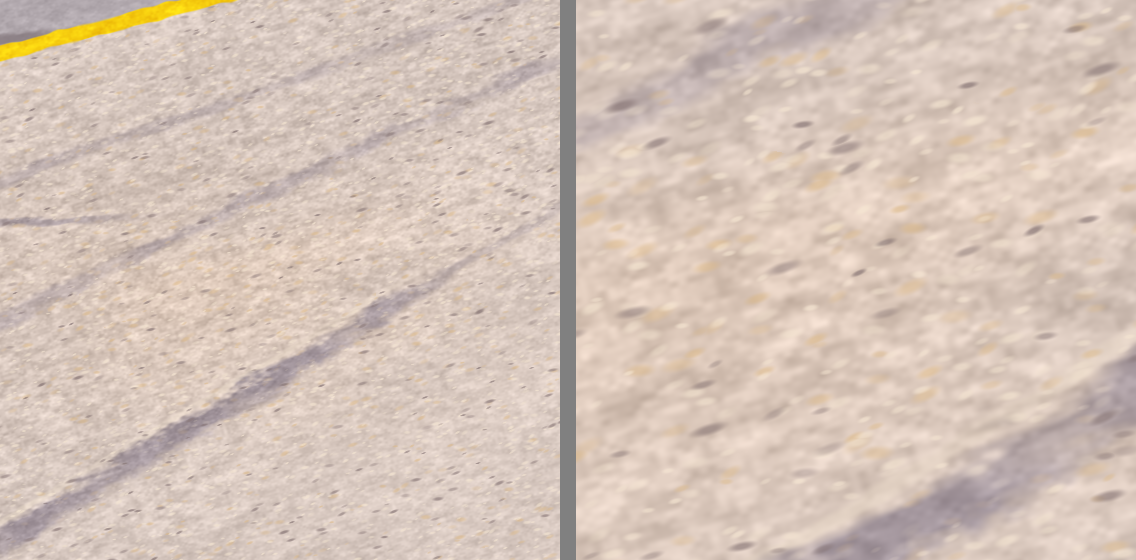
Left: the whole. Right: its middle third, enlarged.
Give the GLSL for this texture, as a WebGL 1 fragment shader.

```glsl
precision highp float;
// Sunlit gritty road with diagonal tyre tracks and a yellow edge line in one corner.
uniform vec2 u_resolution;

const vec3 ROAD = vec3(0.840, 0.780, 0.748);
const vec3 TRACK = vec3(0.615, 0.565, 0.600);
const vec3 FAR_LANE = vec3(0.700, 0.665, 0.685);
const vec3 SHADOW = vec3(0.500, 0.450, 0.470);
const vec3 PAINT = vec3(0.970, 0.815, 0.060);
const vec3 CREAM = vec3(0.970, 0.910, 0.830);
const vec3 OCHRE = vec3(0.860, 0.720, 0.520);
const vec3 PIT = vec3(0.520, 0.450, 0.450);
const float GRAIN_TILT = 0.30;       // direction of the grit, in radians
const float GRAIN_CONTRAST = 0.105;
const float PAINT_HALF = 0.0135;     // half height of the yellow line

float hash(vec2 p) {
  vec3 q = fract(vec3(p.xyx) * 0.1031);
  q += dot(q, q.yzx + 33.33);
  return fract((q.x + q.y) * q.z);
}

float noise(vec2 p) {
  vec2 i = floor(p), f = fract(p);
  f = f * f * (3.0 - 2.0 * f);
  return mix(mix(hash(i), hash(i + vec2(1.0, 0.0)), f.x),
             mix(hash(i + vec2(0.0, 1.0)), hash(i + 1.0), f.x), f.y);
}

vec2 rotate(vec2 p, float a) {
  return vec2(cos(a) * p.x + sin(a) * p.y, cos(a) * p.y - sin(a) * p.x);
}

// Soft scattered chips of varied size and tilt; share is the part of cells filled.
float chips(vec2 p, float share, float seed) {
  vec2 cell = floor(p);
  float cover = 0.0;
  for (int j = -1; j <= 1; j++) {
    for (int i = -1; i <= 1; i++) {
      vec2 id = cell + vec2(float(i), float(j)) + seed;
      vec2 centre = id - seed + vec2(hash(id + 3.1), hash(id + 17.7));
      vec2 d = rotate(p - centre, (hash(id + 29.3) - 0.5) * 1.3);
      float size = mix(0.25, 0.60, hash(id + 41.9));
      float chip = 1.0 - smoothstep(0.25, 1.0, length(d * vec2(0.75, 1.15)) / size);
      cover = max(cover, chip * step(hash(id + 53.3), share) * mix(0.4, 1.0, hash(id + 67.1)));
    }
  }
  return cover;
}

// Soft band around a height offset, with ragged edges.
float band(float offset, float halfWidth, float ragged) {
  float d = abs(offset + ragged * halfWidth);
  return 1.0 - smoothstep(0.35, 1.35, d / halfWidth);
}

void main() {
  vec2 uv = gl_FragCoord.xy / u_resolution;
  vec2 g = rotate(uv, GRAIN_TILT) + 2.0;
  float smoothSide = smoothstep(-0.15, 0.35, uv.x * 0.62 - uv.y + 0.05);
  float patches = noise(g * vec2(5.0, 11.0));

  // Grit: three stretched layers, rounder at the near side
  float coarse = noise(g * vec2(34.0, 85.0)) - 0.5;
  float medium = noise(g * vec2(80.0, 170.0) + 7.0) - 0.5;
  float fine = noise(g * vec2(190.0, 270.0) + 19.0) - 0.5;
  float grit = coarse * 0.8 + medium + fine * 0.7;
  vec3 color = ROAD + GRAIN_CONTRAST * grit * mix(1.0, 0.75, smoothSide);
  color += (patches - 0.5) * 0.035 + 0.012 * smoothSide;

  // Warm dusty zone in the middle left
  float dust = exp(-dot((uv - vec2(0.38, 0.49)) * vec2(2.0, 4.2), (uv - vec2(0.38, 0.49)) * vec2(2.0, 4.2)));
  color += vec3(0.012, -0.003, -0.022) * dust * (0.5 + patches);

  // Tyre tracks, as heights over the canvas width
  float ragged = (noise(g * vec2(18.0, 60.0)) - 0.5) * 1.1 + medium * 0.5;
  float wear = 0.55 + 0.8 * noise(g * vec2(14.0, 30.0) + 5.0);
  float upper = uv.y - (0.675 + 0.350 * uv.x);
  float middle = uv.y - (0.425 + 0.500 * uv.x - 0.030 * uv.x * uv.x);
  float lower = uv.y - (0.030 + 0.600 * uv.x);
  float side = uv.y - (0.603 + 0.150 * uv.x * uv.x);
  float fade = 1.0 - smoothstep(0.58, 0.86, uv.x);
  float marks = band(upper, 0.011, ragged) * 0.36;
  marks = max(marks, band(middle, 0.015, ragged) * 0.46);
  marks = max(marks, band(lower, mix(0.010, 0.027, fade), ragged) * mix(0.30, 0.85, fade));
  marks = max(marks, band(side, 0.007, ragged) * 0.55 * (1.0 - smoothstep(0.08, 0.36, uv.x)));
  color = mix(color, TRACK + 0.09 * grit, clamp(marks * wear, 0.0, 0.9));

  // Pale ridge pushed up beside the strongest track
  float ridge = band(lower - 0.036, 0.006, ragged) * fade;
  color = mix(color, CREAM, ridge * 0.32 * wear);

  // Stones and pits
  vec2 c = g * vec2(72.0, 125.0);
  float calm = 1.0 - 0.65 * clamp(marks * 1.5, 0.0, 1.0);
  color = mix(color, OCHRE, chips(c * 0.8, 0.09 + 0.10 * dust, 11.0) * 0.55 * calm);
  color = mix(color, CREAM, chips(c, 0.24, 83.0) * 0.65 * calm);
  color = mix(color, PIT, chips(c * vec2(0.75, 0.95), 0.055, 151.0) * 0.70);

  // Far lane, its dark seam and the yellow edge line
  float edge = uv.y - (0.904 + 0.260 * uv.x);
  float wobble = (noise(g * vec2(45.0, 80.0)) - 0.5) * 0.006;
  color = mix(color, FAR_LANE + 0.06 * grit, smoothstep(-0.002, 0.003, edge));
  float seam = band(uv.y - 0.931 - 0.10 * uv.x, 0.010, ragged);
  color = mix(color, SHADOW, seam * 0.7 * (1.0 - smoothstep(0.06, 0.13, uv.x)));
  float paint = 1.0 - smoothstep(-0.002, 0.002, abs(edge + wobble) - PAINT_HALF);
  color = mix(color, PAINT + vec3(0.05, 0.10, 0.03) * grit, paint);

  gl_FragColor = vec4(clamp(color, 0.0, 1.0), 1.0);
}
```
